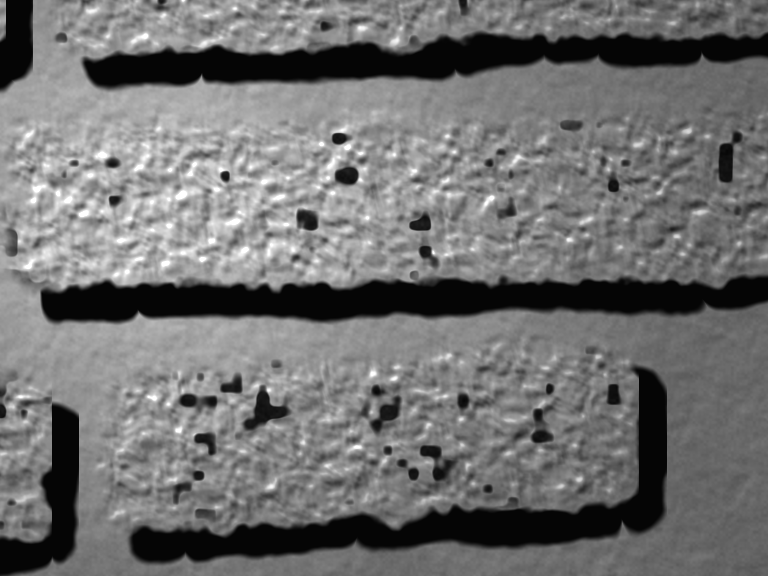
This texture is drawn by a WebGL 1 fragment shader. Its source:

```glsl
precision highp float;
uniform vec2 u_resolution;

// Wall layout, in canvas heights; vec3 entries run from the bottom row up
const float ROW_PITCH = 0.41;
const float FIRST_ROW = 0.098;
const float BRICK_HEIGHT = 0.29;
const float CORNER_RADIUS = 0.055;
const float WALL_CENTER = 0.667;
const vec3 ROW_TILT = vec3(0.062, 0.016, 0.04);
const vec3 JOINT_START = vec3(0.09, -0.07, 0.01);
const vec3 BRICK_SPACING = vec3(1.02, 1.5, 1.5);
const float JOINT_WIDTH = 0.08;
const float WIDE_JOINT = 0.25;

// Light and surface
const vec2 SHADOW_SHIFT = vec2(0.048, -0.052);
const vec2 TO_LIGHT = vec2(-0.005, 0.008);
const vec2 GLOW_CENTER = vec2(0.28, 0.64);
const float EDGE_SOFTNESS = 0.007;
const float BRICK_RELIEF = 1.25;
const float MORTAR_RELIEF = 0.25;
const float SHADOW_TONE = 0.02;
const float DIM_TONE = 0.39;
const float GLOW_TONE = 0.31;

float hash(vec2 p) {
  vec3 q = fract(vec3(p.xyx) * 0.1031);
  q += dot(q, q.yzx + 33.33);
  return fract((q.x + q.y) * q.z);
}

float noise(vec2 p) {
  vec2 i = floor(p), f = fract(p);
  f = f * f * f * (f * (f * 6.0 - 15.0) + 10.0);
  return mix(mix(hash(i), hash(i + vec2(1.0, 0.0)), f.x),
             mix(hash(i + vec2(0.0, 1.0)), hash(i + 1.0), f.x), f.y);
}

float fbm(vec2 p) {
  float sum = 0.0, weight = 0.5;
  for (int i = 0; i < 4; i++) {
    sum += weight * noise(p);
    p = mat2(1.6, 1.2, -1.2, 1.6) * p + 17.3;
    weight *= 0.5;
  }
  return sum;
}

float pickRow(vec3 values, float row) {
  return row < 0.5 ? values.x : (row < 1.5 ? values.y : values.z);
}

// Signed distance to the nearest brick of the running, tilted rows
float brickDistance(vec2 p) {
  float across = p.x - WALL_CENTER;
  float row = floor((p.y - FIRST_ROW + 0.06 - 0.035 * across) / ROW_PITCH);
  float spacing = pickRow(BRICK_SPACING, row);
  float x = p.x - pickRow(JOINT_START, row);
  float column = floor(x / spacing);
  float gap = (row < 0.5 && column > 0.5) ? WIDE_JOINT : JOINT_WIDTH;
  float y = p.y - FIRST_ROW - row * ROW_PITCH - pickRow(ROW_TILT, row) * across;
  vec2 center = 0.5 * vec2(gap + spacing, BRICK_HEIGHT);
  vec2 halfSize = 0.5 * vec2(spacing - gap, BRICK_HEIGHT);
  vec2 q = abs(vec2(x - column * spacing, y) - center) - halfSize + CORNER_RADIUS;
  return length(max(q, 0.0)) + min(max(q.x, q.y), 0.0) - CORNER_RADIUS;
}

// Lumpy granules, slightly sheared
float relief(vec2 p) {
  vec2 q = vec2(p.x + 0.35 * p.y, p.y - 0.2 * p.x);
  q += 0.012 * vec2(noise(p * 24.0), noise(p * 24.0 + 41.0));
  return 0.5 * noise(q * 32.0) + 0.5 * noise(q * 62.0 + 9.0)
       + 0.16 * noise(q * 125.0 + 23.0);
}

void main() {
  vec2 p = gl_FragCoord.xy / u_resolution.y;

  // Ragged brick outline and its scalloped shadow
  float ragged = 0.045 * (fbm(p * 13.0) - 0.47) + 0.014 * (noise(p * 48.0) - 0.5);
  float edge = brickDistance(p) + ragged;
  float brick = smoothstep(EDGE_SOFTNESS, -EDGE_SOFTNESS, edge);
  float cusp = exp(-22.0 * abs(noise(p * vec2(7.0, 3.0) + 5.0) - 0.5));
  float shadowEdge = brickDistance(p - SHADOW_SHIFT) + 0.018 * cusp
                   + 0.035 * (fbm(p * 9.0 + 31.0) - 0.5);
  float shadow = smoothstep(EDGE_SOFTNESS, -EDGE_SOFTNESS, shadowEdge) * (1.0 - brick);

  // Pool of light fading to the right and the corners
  vec2 away = (p - GLOW_CENTER) * vec2(1.0, 1.35);
  float tone = DIM_TONE + GLOW_TONE * exp(-2.2 * dot(away, away));
  tone += 0.07 * (fbm(p * 6.0 + 70.0) - 0.47);

  // Relief lit from the upper left, rough on bricks and calm on mortar
  float rough = smoothstep(0.015, -0.045, edge);
  float slope = relief(p) - relief(p + TO_LIGHT);
  float shade = tone * (1.0 + mix(MORTAR_RELIEF, BRICK_RELIEF, rough) * slope);
  shade += 0.35 * rough * tone * smoothstep(0.2, 0.5, slope);

  // Pits and cracks broken out of the brick faces
  float pitField = 0.6 * noise(p * vec2(15.0, 10.0) + 3.0) + 0.4 * noise(p * 46.0 + 8.0);
  float pits = smoothstep(0.71, 0.81, pitField) * rough;
  shade *= 1.0 - 0.85 * pits;

  // Fine grain, then the shadow over everything
  shade += 0.03 * (noise(p * 210.0) - 0.5);
  float value = mix(shade, SHADOW_TONE, shadow);
  gl_FragColor = vec4(vec3(clamp(value, 0.0, 1.0)), 1.0);
}
```
